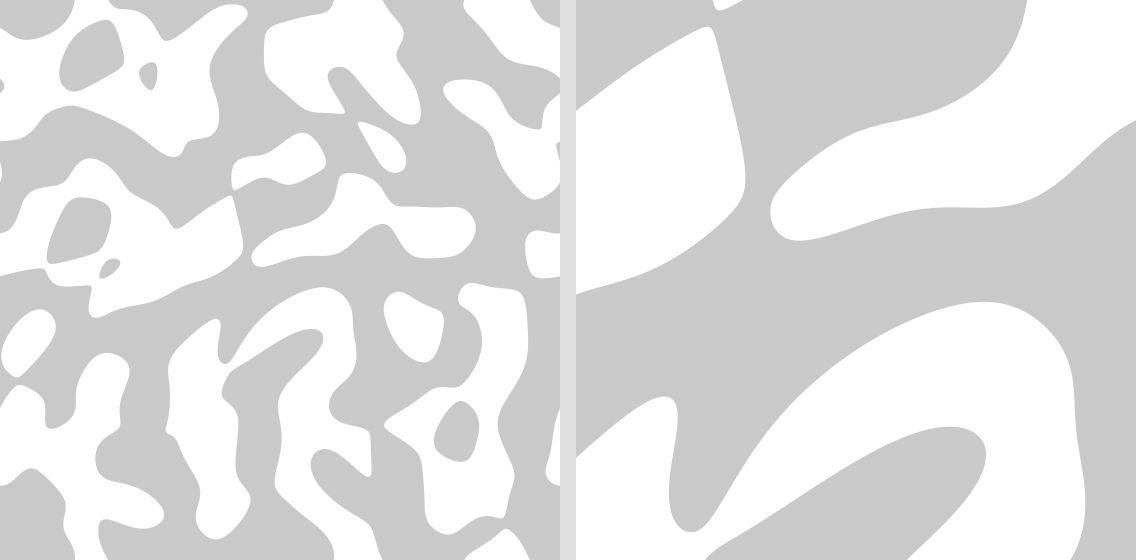
Left, the full canvas; right, a detail of the centre.
Write a WebGL 2 fragment shader that draws this pattern.

```glsl
#version 300 es
precision highp float;
// Draws a seamless pattern of flat grey liquid blobs and rounded fingers on white.

#define SEED 29u
#define MIN_FREQ 3.0      // lowest wave count per tile: widest blobs
#define MAX_FREQ 9.0      // highest wave count per tile: finest drops
#define MAX_FREQ_INT 9    // loop bound, MAX_FREQ rounded up
#define FALLOFF 0.5       // how fast finer waves weaken
#define GREY_BIAS 0.14    // raises the grey share above one half
#define SHEAR 0.032       // strength of the liquid bending
#define SHEAR_STEPS 3
#define GREY vec3(0.79)
#define WHITE vec3(1.0)

uniform vec2 u_resolution;
out vec4 fragColor;

const float TAU = 6.2831853;

// Integer hash of a lattice point, returned in 0..1
float hash(ivec2 cell) {
    uint h = uint(cell.x + 64) * 1597334677u
           ^ uint(cell.y + 64) * 3812015801u
           ^ SEED * 2654435769u;
    h = (h ^ (h >> 16)) * 2246822519u;
    h = (h ^ (h >> 13)) * 3266489917u;
    h ^= h >> 16;
    return float(h >> 8) / 16777216.0;
}

// Alternating periodic shears: bend the plane, keep areas and tiling
vec2 liquify(vec2 p) {
    for (int i = 0; i < SHEAR_STEPS; i++) {
        float freq = float(1 + i);
        float amount = SHEAR / freq;
        p.x += amount * sin(TAU * (freq * p.y + hash(ivec2(i, 40))));
        p.y += amount * sin(TAU * (freq * p.x + hash(ivec2(i, 50))));
    }
    return p;
}

// Sum of whole-number plane waves in a ring of frequencies, unit variance
float blobField(vec2 p) {
    float sum = 0.0;
    float power = 0.0;
    for (int y = 0; y <= MAX_FREQ_INT; y++) {
        for (int x = -MAX_FREQ_INT; x <= MAX_FREQ_INT; x++) {
            vec2 wave = vec2(x, y);
            float freq = length(wave);
            if (freq < MIN_FREQ || freq > MAX_FREQ) continue;
            float amplitude = (0.5 + hash(ivec2(x, y + 20))) * pow(freq, -FALLOFF);
            sum += amplitude * cos(TAU * (dot(wave, p) + hash(ivec2(x, y))));
            power += 0.5 * amplitude * amplitude;
        }
    }
    return sum * inversesqrt(power);
}

void main() {
    vec2 uv = gl_FragCoord.xy / u_resolution;
    float field = blobField(liquify(uv)) + GREY_BIAS;

    // One-pixel smooth edge from the slope of the field
    float slope = max(length(vec2(dFdx(field), dFdy(field))), 1e-5);
    float coverage = clamp(field / slope + 0.5, 0.0, 1.0);

    fragColor = vec4(mix(WHITE, GREY, coverage), 1.0);
}
```
